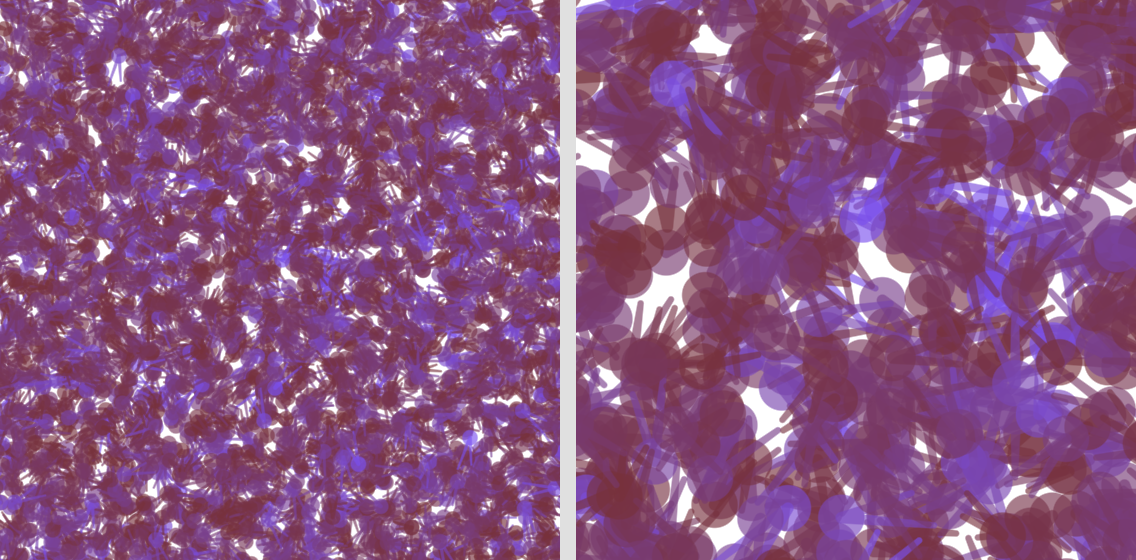
Left, the full canvas; right, a detail of the centre.
Write a Shadertoy shader that draws this pattern.

```glsl
const int   LAYERS      = 14;
const int   TAILS       = 2;        // hairs fanned out from each head
const float CELLS       = 16.0;     // grains per side in each layer
const float HEAD_RADIUS = 0.0138;
const float TAIL_HALF   = 0.0034;   // half width where a hair leaves the head
const float TAIL_TAPER  = 0.45;     // share of the width lost at the tip
const float TAIL_SHORT  = 0.030;
const float TAIL_LONG   = 0.060;
const float FAN_ANGLE   = 0.42;     // radians between two hairs
const float HEAD_ALPHA  = 0.64;
const float TAIL_ALPHA  = 0.64;
const float DIR_SPREAD  = 3.6;      // random turn around the flow, radians
const vec3  PAPER       = vec3(1.0);
const vec3  MAROON      = vec3(0.465, 0.190, 0.225);
const vec3  VIOLET      = vec3(0.480, 0.315, 0.950);

vec4 hash4(vec3 p) {
    vec4 q = fract(p.xyzx * vec4(0.1031, 0.1030, 0.0973, 0.1099));
    q += dot(q, q.wzxy + 33.33);
    return fract((q.xxyz + q.yzzw) * q.zywx);
}

// Smooth direction field from layered sines
float flowAngle(vec2 p) {
    return 2.4 * sin(13.0 * p.x + 2.0 * sin(9.0 * p.y))
         + 2.1 * sin(15.0 * p.y + 1.7 * sin(11.0 * p.x) + 1.3);
}

// Mostly purple-red grains, with a few vivid violet ones
float grainTint(float rnd) {
    return 0.54 * pow(rnd, 1.25) + 0.46 * pow(rnd, 12.0);
}

float hairDistance(vec2 p, float angle, float len) {
    vec2 axis = vec2(cos(angle), sin(angle));
    float along = clamp(dot(p, axis), 0.0, len);
    return length(p - axis * along) - TAIL_HALF * (1.0 - TAIL_TAPER * along / len);
}

float coverage(float dist, float pixel) {
    return clamp(0.5 - dist / pixel, 0.0, 1.0);
}

// Paints one translucent grain: a fan of thin hairs, then a round head
vec3 paintGrain(vec3 under, vec2 p, vec2 cell, float layer, vec2 shift, float pixel) {
    vec4 rnd = hash4(vec3(cell + 40.0, layer * 7.0 + 3.0));
    vec2 centre = (cell + rnd.xy) / CELLS - shift;
    vec2 offset = p - centre;
    float reach = length(offset);
    if (reach > TAIL_LONG + TAIL_HALF) return under;

    float tint = grainTint(rnd.z);
    float angle = flowAngle(centre) + DIR_SPREAD * (rnd.w - 0.5);
    float tailLength = mix(TAIL_SHORT, TAIL_LONG, sqrt(tint));
    vec3 ink = mix(MAROON, VIOLET, tint);

    float hairs = 1.0;
    for (int k = 0; k < TAILS; k++) {
        float len = tailLength * (1.0 - 0.2 * float(k));
        hairs = min(hairs, hairDistance(offset, angle + FAN_ANGLE * float(k), len));
    }
    vec3 col = mix(under, ink, TAIL_ALPHA * coverage(hairs, pixel));
    return mix(col, ink, HEAD_ALPHA * coverage(reach - HEAD_RADIUS, pixel));
}

void mainImage(out vec4 fragColor, in vec2 fragCoord) {
    float side = min(iResolution.x, iResolution.y);
    vec2 p = fragCoord / side;
    float pixel = 1.5 / side;
    vec3 col = PAPER;

    // Stack jittered grids, each shifted to hide its cells
    for (int i = 0; i < LAYERS; i++) {
        float layer = float(i);
        vec2 shift = fract(layer * vec2(0.618, 0.755)) / CELLS;
        vec2 home = floor((p + shift) * CELLS);
        for (int y = -1; y <= 1; y++)
            for (int x = -1; x <= 1; x++)
                col = paintGrain(col, p, home + vec2(x, y), layer, shift, pixel);
    }
    fragColor = vec4(col, 1.0);
}
```
